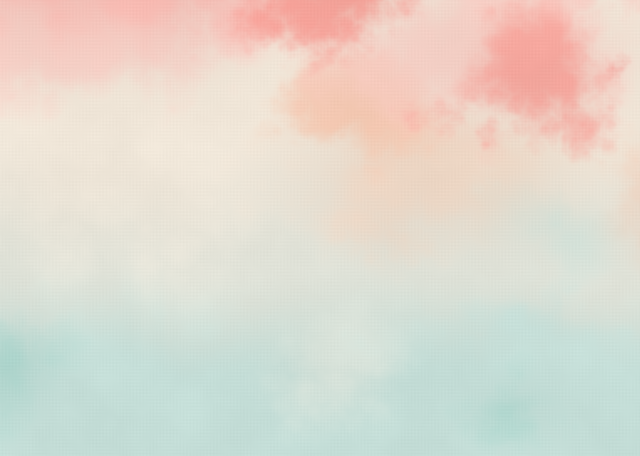
Write a WebGL 2 fragment shader that draws this background.

```glsl
#version 300 es
precision highp float;
// Watercolour sky: coral and peach washes over cream, sinking into pale teal.
// Soft ellipses are laid over a vertical gradient; layered sines bend them and
// cellular noise frays their edges. A fine woven grain covers the paper.
uniform vec2 u_resolution;
out vec4 fragColor;

const vec3 CREAM = vec3(0.955, 0.915, 0.860);
const vec3 IVORY = vec3(0.890, 0.900, 0.860);
const vec3 MIST = vec3(0.780, 0.880, 0.855);
const vec3 TEAL = vec3(0.665, 0.835, 0.800);
const vec3 PEACH = vec3(0.965, 0.775, 0.680);
const vec3 SAND = vec3(0.935, 0.835, 0.760);
const vec3 BLUSH = vec3(0.970, 0.800, 0.765);
const vec3 PINK = vec3(0.970, 0.700, 0.670);
const vec3 CORAL = vec3(0.970, 0.620, 0.585);
const vec3 RED = vec3(0.950, 0.510, 0.490);

vec2 hash2(vec2 p) {
  vec3 q = fract(p.xyx * vec3(0.1031, 0.1030, 0.0973));
  q += dot(q, q.yzx + 33.33);
  return fract((q.xx + q.yz) * q.zy);
}

// Smoothly blended distance to scattered cell points
float cellular(vec2 p) {
  vec2 cell = floor(p), f = fract(p);
  float sum = 0.0;
  for (int y = -1; y <= 1; y++)
    for (int x = -1; x <= 1; x++) {
      vec2 offset = vec2(x, y);
      vec2 d = offset + hash2(cell + offset) - f;
      sum += exp(-9.0 * dot(d, d));
    }
  return clamp(-log(sum + 0.01) * 0.35 + 0.3, 0.0, 1.0);
}

// Octaves of cellular noise, centred near zero
float cloud(vec2 p) {
  float sum = 0.0, amplitude = 0.5;
  for (int i = 0; i < 5; i++) {
    sum += amplitude * (cellular(p) - 0.4);
    p = mat2(1.6, 1.2, -1.2, 1.6) * p + 7.3;
    amplitude *= 0.55;
  }
  return sum;
}

// Layered sines that bend the washes
vec2 bend(vec2 p) {
  vec2 shift = vec2(0.0);
  float frequency = 7.0;
  for (int i = 0; i < 4; i++) {
    shift += sin((p.yx + shift) * frequency + vec2(1.3, 4.1) * float(i + 1)) / frequency;
    frequency *= 1.9;
  }
  return shift * 0.12;
}

// Lays an elliptical wash over the paint; fray roughens the rim
vec3 wash(vec3 paint, vec3 tint, vec2 p, vec2 center, vec2 radius, float soft, float opacity, float fray) {
  float rim = (length((p - center) / radius) - 1.0) * min(radius.x, radius.y) + fray;
  return mix(paint, tint, opacity * (1.0 - smoothstep(-soft, soft, rim)));
}

// Woven paper: uneven threads in both directions
float weave(vec2 p, float threads, float pixel) {
  vec2 wave = sin(6.2832 * threads * p);
  vec2 uneven = 0.6 + 0.4 * sin(p.yx * 83.0 + 3.0 * sin(p * 47.0));
  return dot(wave, uneven) * (1.0 - smoothstep(0.3, 0.5, threads * pixel));
}

void main() {
  vec2 uv = gl_FragCoord.xy / u_resolution.y;
  vec2 p = uv + bend(uv);
  float puff = cloud(uv * 5.0);
  float fray = 0.14 * puff;

  // Ground: teal mist rising through ivory to cream
  float height = p.y + 0.06 * puff;
  vec3 paint = mix(MIST, IVORY, smoothstep(0.20, 0.44, height));
  paint = mix(paint, CREAM, smoothstep(0.42, 0.80, height));

  // Pale middle
  paint = wash(paint, CREAM, p, vec2(0.22, 0.61), vec2(0.36, 0.17), 0.16, 0.8, fray);
  paint = wash(paint, IVORY, p, vec2(0.74, 0.22), vec2(0.17, 0.15), 0.10, 0.65, fray);

  // Peach and sand
  paint = wash(paint, SAND, p, vec2(0.94, 0.62), vec2(0.33, 0.19), 0.12, 0.85, fray);
  paint = wash(paint, SAND, p, vec2(0.85, 0.47), vec2(0.10, 0.11), 0.08, 0.55, fray);
  paint = wash(paint, PEACH, p, vec2(0.80, 0.76), vec2(0.21, 0.14), 0.06, 0.85, fray);
  paint = wash(paint, PEACH, p, vec2(1.42, 0.58), vec2(0.11, 0.17), 0.08, 0.65, fray);
  paint = wash(paint, BLUSH, p, vec2(1.08, 0.88), vec2(0.42, 0.19), 0.08, 0.8, fray);

  // Mist and teal
  paint = wash(paint, MIST, p, vec2(1.21, 0.50), vec2(0.17, 0.09), 0.09, 0.65, fray);
  paint = wash(paint, MIST, p, vec2(1.15, 0.27), vec2(0.24, 0.09), 0.07, 0.9, fray);
  paint = wash(paint, TEAL, p, vec2(0.02, 0.18), vec2(0.13, 0.14), 0.08, 0.8, fray);
  paint = wash(paint, TEAL, p, vec2(1.14, 0.10), vec2(0.16, 0.08), 0.06, 0.75, fray);

  // Pink and coral
  paint = wash(paint, BLUSH, p, vec2(0.16, 0.98), vec2(0.54, 0.23), 0.07, 0.85, fray);
  paint = wash(paint, PINK, p, vec2(0.20, 1.06), vec2(0.60, 0.15), 0.10, 0.8, fray);
  paint = wash(paint, CORAL, p, vec2(0.75, 1.00), vec2(0.22, 0.14), 0.05, 0.9, fray);
  paint = wash(paint, CORAL, p, vec2(1.19, 0.82), vec2(0.20, 0.16), 0.06, 0.8, fray);
  paint = wash(paint, CORAL, p, vec2(1.03, 0.74), vec2(0.11, 0.05), 0.04, 0.7, fray);
  paint = wash(paint, BLUSH, p, vec2(1.33, 1.00), vec2(0.10, 0.05), 0.04, 0.8, fray);
  paint = wash(paint, RED, p, vec2(1.38, 0.89), vec2(0.045, 0.06), 0.04, 0.8, fray);

  // Pigment mottling and paper grain
  paint -= 0.035 * puff;
  paint += 0.007 * weave(uv, 136.0, 1.0 / u_resolution.y);
  fragColor = vec4(clamp(paint, 0.0, 1.0), 1.0);
}
```
